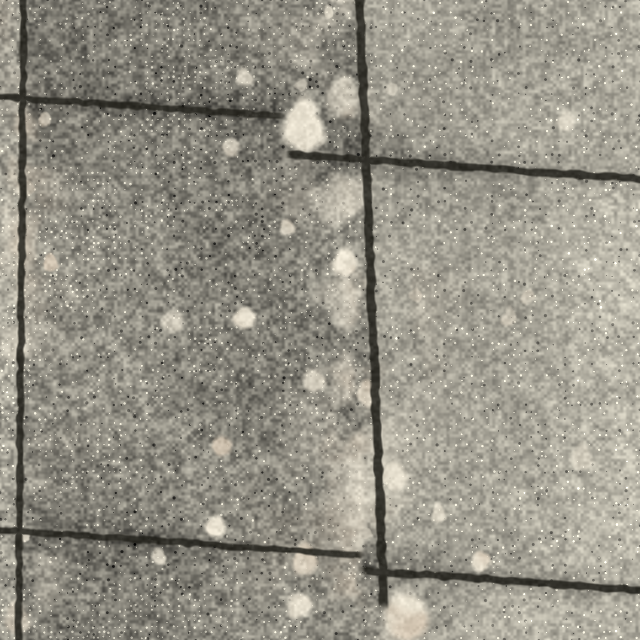
A Shadertoy shader for this texture:

```glsl
// Weathered concrete paving: two leaning upright joints and staggered cross joints
// divide large slabs. Layered value noise makes the grain, jittered cells scatter
// specks and pits, and a jittered grid of teardrops makes the pale lichen.

const vec3 STONE_TINT = vec3(1.02, 1.0, 0.925);
const vec3 LICHEN = vec3(0.94, 0.91, 0.84);
const vec3 JOINT = vec3(0.17, 0.165, 0.14);
const vec3 RUST = vec3(0.72, 0.63, 0.54);

float hash(vec2 p) {
    return fract(sin(dot(p, vec2(127.1, 311.7))) * 43758.5453);
}

vec2 hash2(vec2 p) {
    return vec2(hash(p), hash(p + 37.3));
}

float noise(vec2 p) {
    vec2 i = floor(p), f = fract(p);
    f = f * f * (3.0 - 2.0 * f);
    return mix(mix(hash(i), hash(i + vec2(1, 0)), f.x),
               mix(hash(i + vec2(0, 1)), hash(i + vec2(1, 1)), f.x), f.y);
}

float fbm(vec2 p) {
    float sum = 0.0, gain = 0.5;
    for (int i = 0; i < 4; i++) {
        sum += gain * noise(p);
        p = p * 2.03 + 17.7;
        gain *= 0.5;
    }
    return sum / 0.9375;
}

// Small dots, one per cell, kept with the given chance
float specks(vec2 p, float freq, float chance, float seed) {
    vec2 cell = floor(p * freq);
    vec2 q = fract(p * freq) - 0.5 - 0.4 * (hash2(cell + seed) - 0.5);
    float radius = mix(0.12, 0.34, hash(cell + seed + 5.1));
    float dot1 = 1.0 - smoothstep(radius * 0.4, radius, length(q));
    return dot1 * step(hash(cell + seed + 9.7), chance);
}

// Soft drop with a round foot and a tapering top
float teardrop(vec2 q, float radius, float taper) {
    float up = max(q.y, 0.0) / radius;
    q.x *= 1.0 + 0.45 * taper * up;
    q.y *= q.y > 0.0 ? 1.0 - 0.45 * taper : 1.0;
    return 1.0 - smoothstep(0.6, 1.15, length(q) / radius);
}

// Upright joints as x positions at height y
float leftJoint(float y)  { return 0.029 + 0.008 * y; }
float rightJoint(float y) { return 0.602 - 0.040 * y; }

// Chance of lichen: rises beside the joints, low on the right hand slabs
float lichenChance(vec2 p) {
    float right = step(rightJoint(p.y), p.x);
    float nearRight = exp(-pow((p.x - rightJoint(p.y) + 0.06) / 0.10, 2.0));
    float nearLeft = exp(-pow((p.x - leftJoint(p.y)) / 0.05, 2.0));
    return mix(0.36, 0.20, right) + 0.45 * nearRight + 0.4 * nearLeft;
}

float lichen(vec2 p, float freq) {
    vec2 home = floor(p * freq);
    float cover = 0.0;
    for (int y = -1; y <= 1; y++)
    for (int x = -1; x <= 1; x++) {
        vec2 cell = home + vec2(x, y);
        vec2 centre = (cell + 0.1 + 0.8 * hash2(cell + 3.0)) / freq;
        float size = hash(cell + 11.0);
        float radius = mix(0.010, 0.027, size * size);
        float strength = mix(0.5, 1.0, hash(cell + 23.0));
        float present = step(hash(cell + 51.0), lichenChance(centre));
        cover = max(cover, present * strength * teardrop(p - centre, radius, hash(cell + 71.0)));
    }
    return cover;
}

// Dark line of given half width, frayed by noise
float line(float d, float halfWidth, float blur) {
    return 1.0 - smoothstep(halfWidth - blur, halfWidth + blur, abs(d));
}

// Signed distance to the nearest cross joint of a column
float crossJoint(vec2 p, float offset, float spacing) {
    float v = (p.y + 0.070 * p.x - offset) / spacing;
    return (v - floor(v + 0.5)) * spacing;
}

void mainImage(out vec4 fragColor, in vec2 fragCoord) {
    vec2 p = fragCoord / iResolution.xy;
    float blur = max(0.0022, 0.8 / iResolution.y);
    vec2 fray = vec2(noise(p * 75.0), noise(p * 75.0 + 40.0)) - 0.5;
    vec2 w = p + 0.004 * fray;

    // Joints: the right column is offset and its cross joints start a little early
    float dLeft = w.x - leftJoint(p.y), dRight = w.x - rightJoint(p.y);
    float stepX = 0.59 - 0.18 * p.y;
    float dMid = crossJoint(w, 0.849, 0.677), dFar = crossJoint(w, 0.790, 0.642);
    float midSpan = 1.0 - smoothstep(-0.01, 0.006, p.x - stepX);
    float farSpan = smoothstep(-0.012, 0.004, p.x - stepX);
    float uprightSpan = smoothstep(0.045, 0.06, p.y);
    float joint = max(line(dLeft, 0.0052, blur), uprightSpan * line(dRight, 0.0068, blur));
    joint = max(joint, max(midSpan * line(dMid, 0.0050, blur), farSpan * line(dFar, 0.0058, blur)));
    float shade = max(midSpan * exp(-abs(dMid) * 55.0), farSpan * exp(-abs(dFar) * 55.0));

    // Slab tone: dark in the middle column, paler to either side
    float right = smoothstep(-0.004, 0.004, dRight);
    float edge = 1.0 - smoothstep(-0.004, 0.004, dLeft);
    float tone = mix(0.525, 0.60 + 0.20 * (p.x - 0.56), right) + 0.13 * edge;
    tone += 0.17 * (fbm(p * 5.0 + 8.0) - 0.5) - 0.05 * smoothstep(0.6, 1.0, p.y) * (1.0 - right);

    // Grain, bright specks and dark pits
    float grain = 0.24 * (noise(p * 210.0) - 0.5) + 0.20 * (noise(p * 105.0 + 9.0) - 0.5);
    tone += mix(1.0, 0.8, right) * grain + 0.10 * (fbm(p * 32.0) - 0.5);
    float clump = smoothstep(0.35, 0.7, fbm(p * 7.0 + 21.0));
    tone += 0.30 * specks(p, 120.0, mix(0.15 + 0.4 * clump, 0.14, right), 2.0);
    tone -= 0.26 * specks(p + 0.3, 95.0, 0.16, 60.0);
    vec3 color = STONE_TINT * (tone - 0.15 * shade);

    // Lichen drops, faint crust beside the joints, and broad patches at the offset
    vec2 rough = p + 0.011 * (vec2(fbm(p * 55.0), fbm(p * 55.0 + 30.0)) - 0.5);
    float crust = exp(-abs(dRight + 0.03) * 16.0) + exp(-abs(dLeft) * 30.0);
    crust *= 0.75 * smoothstep(0.47, 0.70, fbm(p * 13.0 + 4.0));
    float gapPatch = teardrop(rough - vec2(0.475, 0.795), 0.037, 0.9);
    float lowPatch = teardrop(rough - vec2(0.635, 0.035), 0.040, 0.3);
    float cover = max(max(lichen(rough, 9.5), crust), max(gapPatch, lowPatch));
    vec3 bloom = mix(LICHEN, RUST, 0.45 * smoothstep(0.5, 0.75, fbm(p * 9.0 + 60.0)));
    color = mix(color, bloom + 0.35 * grain, clamp(cover, 0.0, 0.93));

    color = mix(color, JOINT + 0.25 * grain, 0.93 * joint);
    fragColor = vec4(clamp(color, 0.0, 1.0), 1.0);
}
```
